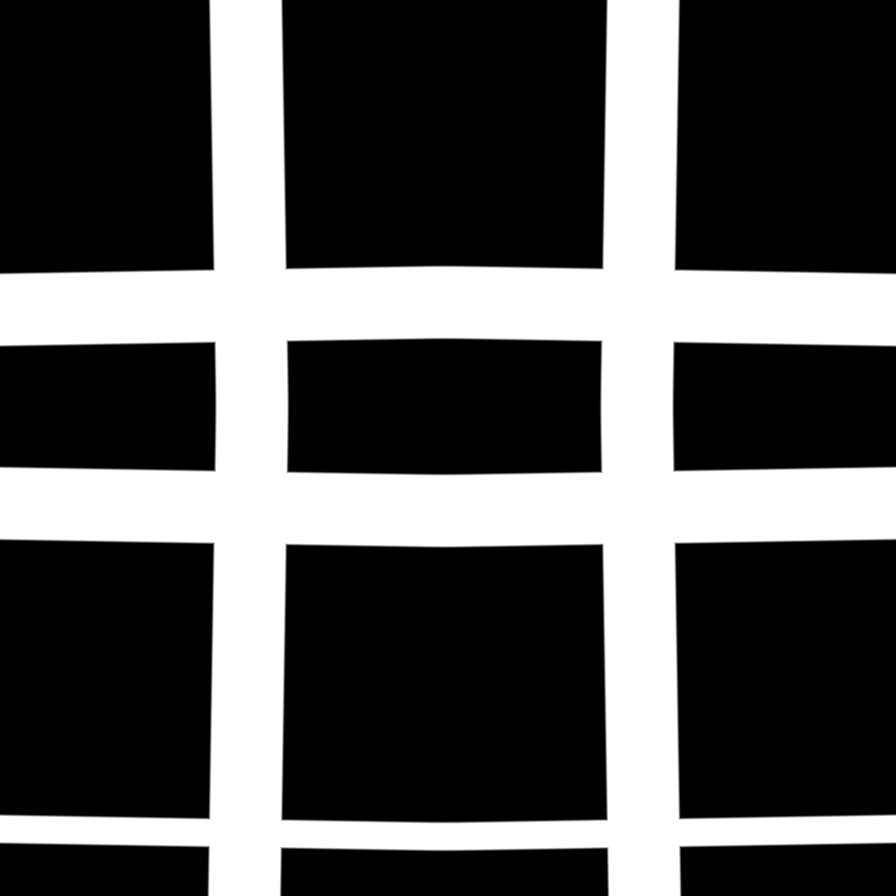
Give the GLSL for this pattern, as a three.js fragment shader.

```glsl
// Black tiles parted by white bars that bend gently about a common centre.
varying vec2 vUv;

const vec3 TILE_COLOR = vec3(0.0);
const vec3 BAR_COLOR = vec3(1.0);
const vec2 CENTRE = vec2(0.4961, 0.5462);
const float COLUMN_OFFSET = 0.2148;     // centre to each upright bar
const float INNER_ROW_OFFSET = 0.1163;  // centre to each wide level bar
const float OUTER_ROW_OFFSET = 0.4798;  // centre to each thin level bar
const float WIDE_BAR = 0.0807;
const float THIN_BAR = 0.0312;
const vec2 BEND_SLOPE = vec2(0.0160, 0.0172);
const float BEND_ROUNDING = 0.015;
const float EDGE_SOFTNESS = 0.0018;

// Distance from the centre with its crease rounded off.
vec2 roundedAbs(vec2 p) {
  return sqrt(p * p + BEND_ROUNDING * BEND_ROUNDING) - BEND_ROUNDING;
}

// Coverage of a bar centred on the given offset.
float bar(float position, float offset, float width) {
  float edgeDistance = abs(position - offset) - 0.5 * width;
  return 1.0 - smoothstep(-EDGE_SOFTNESS, EDGE_SOFTNESS, edgeDistance);
}

void main() {
  // Mirror about the centre: uprights splay outward, level bars dip inward.
  vec2 p = vUv - CENTRE;
  vec2 bend = BEND_SLOPE * roundedAbs(p).yx;
  vec2 mirrored = abs(p) + vec2(-bend.x, bend.y);

  // Join the upright and level bars.
  float columns = bar(mirrored.x, COLUMN_OFFSET, WIDE_BAR);
  float rows = max(bar(mirrored.y, INNER_ROW_OFFSET, WIDE_BAR),
                   bar(mirrored.y, OUTER_ROW_OFFSET, THIN_BAR));

  gl_FragColor = vec4(mix(TILE_COLOR, BAR_COLOR, max(columns, rows)), 1.0);
}
```
